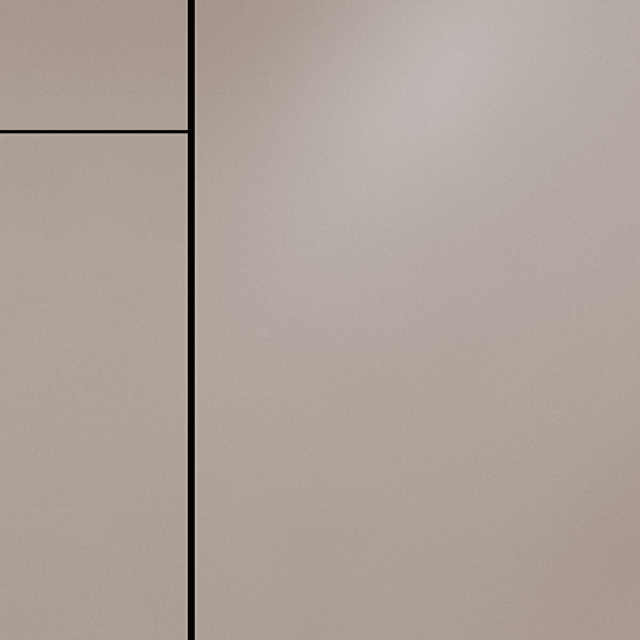
Write a Shadertoy shader that draws this texture.

```glsl
// Satin metal cladding: three warm grey panels parted by dark seams.
// Soft elliptical lobes shade the panels and form a diagonal sheen;
// two octaves of gradient noise give the fine metallic grain.

#define BASE_COLOR vec3(0.687, 0.638, 0.606)
#define SHADE_COLOR vec3(0.636, 0.574, 0.548)
#define SHEEN_COLOR vec3(0.762, 0.736, 0.722)
#define HAZE_COLOR vec3(0.708, 0.668, 0.654)
#define SEAM_COLOR vec3(0.012, 0.006, 0.005)
#define SEAM_X 0.2988
#define SEAM_Y 0.7942
#define SEAM_HALF_X 0.0054
#define SEAM_HALF_Y 0.0025
#define GRAIN_SCALE 150.0
#define GRAIN_AMOUNT 0.030
#define BEVEL_LIGHT 0.07

vec2 hashGradient(vec2 cell) {
    vec3 q = fract(vec3(cell.xyx) * vec3(0.1031, 0.1030, 0.0973));
    q += dot(q, q.yzx + 33.33);
    return fract((q.xx + q.yz) * q.zy) * 2.0 - 1.0;
}

float gradientNoise(vec2 p) {
    vec2 cell = floor(p), f = fract(p);
    vec2 u = f * f * f * (f * (f * 6.0 - 15.0) + 10.0);
    float a = dot(hashGradient(cell), f);
    float b = dot(hashGradient(cell + vec2(1, 0)), f - vec2(1, 0));
    float c = dot(hashGradient(cell + vec2(0, 1)), f - vec2(0, 1));
    float d = dot(hashGradient(cell + vec2(1, 1)), f - vec2(1, 1));
    return mix(mix(a, b, u.x), mix(c, d, u.x), u.y);
}

// Gaussian lobe with its long axis turned by angle
float lobe(vec2 p, vec2 center, vec2 radius, float angle) {
    float c = cos(angle), s = sin(angle);
    vec2 q = mat2(c, -s, s, c) * (p - center) / radius;
    return exp(-dot(q, q));
}

vec3 rightPanel(vec2 p) {
    vec3 color = BASE_COLOR;
    color = mix(color, HAZE_COLOR, 0.85 * lobe(p, vec2(0.88, 0.86), vec2(0.46, 0.30), 0.75));
    color = mix(color, SHADE_COLOR, 0.85 * lobe(p, vec2(0.35, 1.02), vec2(0.32, 0.15), 0.85));
    color = mix(color, SHADE_COLOR, 0.60 * lobe(p, vec2(1.02, 0.13), vec2(0.30, 0.16), 0.80));
    color = mix(color, SHADE_COLOR, 0.28 * lobe(p, vec2(0.50, -0.05), vec2(0.60, 0.25), 0.0));
    color = mix(color, SHEEN_COLOR, 0.45 * lobe(p, vec2(0.65, 0.83), vec2(0.38, 0.15), 0.90));
    return mix(color, SHEEN_COLOR, 0.55 * lobe(p, vec2(0.69, 0.885), vec2(0.20, 0.095), 0.85));
}

vec3 leftPanels(vec2 p) {
    float topShade = 0.75 * smoothstep(0.72, 1.02, p.y);
    float lowShade = 0.28 * (1.0 - smoothstep(0.0, 0.45, p.y));
    float upperShade = 0.22 * smoothstep(0.58, 0.79, p.y);
    float shade = max(max(topShade, upperShade), lowShade);
    return mix(BASE_COLOR, SHADE_COLOR, shade);
}

float metalGrain(vec2 p) {
    float fine = gradientNoise(p * GRAIN_SCALE * 1.9 + 17.0);
    float coarse = gradientNoise(p * GRAIN_SCALE);
    return fine * 0.65 + coarse * 0.55;
}

void mainImage(out vec4 fragColor, in vec2 fragCoord) {
    vec2 p = fragCoord / iResolution.xy;
    vec2 pixel = 1.0 / iResolution.xy;

    // Panel shading, grain and a faint slow mottling
    float side = smoothstep(-pixel.x, pixel.x, p.x - SEAM_X);
    vec3 color = mix(leftPanels(p), rightPanel(p), side);
    color += GRAIN_AMOUNT * metalGrain(p);
    color += 0.006 * gradientNoise(p * 9.0);

    // Signed distances to the seam edges
    float toUpright = abs(p.x - SEAM_X) - SEAM_HALF_X;
    float toCross = max(abs(p.y - SEAM_Y) - SEAM_HALF_Y, p.x - SEAM_X);

    // Thin lit bevels along the edges
    float bevel = exp(-pow((toUpright - 0.0022) / 0.0014, 2.0));
    float lowerBevel = exp(-pow((p.y - SEAM_Y + 0.0058) / 0.0014, 2.0)) * (1.0 - side);
    color += BEVEL_LIGHT * max(bevel, 0.6 * lowerBevel);

    // Dark gaps
    float upright = 1.0 - smoothstep(-0.7 * pixel.x, 0.7 * pixel.x, toUpright);
    float cross_ = 1.0 - smoothstep(-0.7 * pixel.y, 0.7 * pixel.y, toCross);
    color = mix(color, SEAM_COLOR, max(upright, cross_));

    fragColor = vec4(clamp(color, 0.0, 1.0), 1.0);
}
```
